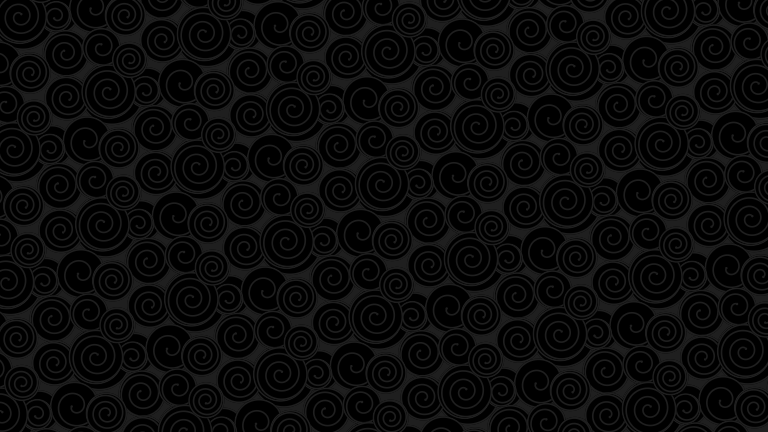
A Shadertoy shader for this pattern:

```glsl
// Dark repeat of overlapping curled discs, each outlined and filled with a spiral.

const vec3 GROUND = vec3(0.0);
const vec3 INK = vec3(0.121);
const float CANVAS_HEIGHT = 648.0;   // design units from bottom to top
const vec2 ORIGIN = vec2(384.0, 216.0);
const float HALF_LINE = 1.22;
const float CORE_RADIUS = 4.5;       // where each spiral ends
const float TIP_RADIUS = 1.8;
const float START_STEP = 0.37;       // change of spiral start per disc, in turns
const float TAU = 6.2831853;

// Steps of the slanted repeat, y pointing down
const mat2 LATTICE = mat2(143.0, -86.5, 133.5, 112.5);

// Discs from back to front: centre x, centre y, radius, spiral turns
const int DISC_COUNT = 10;
const vec4 DISCS[DISC_COUNT] = vec4[DISC_COUNT](
    vec4(194.0,  62.0, 47.0, 0.0),
    vec4(104.0, 141.0, 30.0, 0.0),
    vec4(258.0, 115.0, 34.0, 2.4),
    vec4(157.0, 134.0, 36.0, 1.6),
    vec4(127.0,  69.0, 33.0, 2.6),
    vec4( 35.0,  80.0, 28.0, 1.6),
    vec4(101.0, 146.0, 22.0, 1.6),
    vec4( 71.0,  32.0, 30.0, 2.7),
    vec4(189.0,  60.0, 40.0, 2.8),
    vec4( 78.0,  99.0, 26.0, 2.6)
);

// Antialiased coverage of a signed distance
float coverage(float dist, float pixel) {
    return clamp(0.5 - dist / pixel, 0.0, 1.0);
}

// Offset from the nearest repeat of a centre
vec2 nearestRepeat(vec2 offset) {
    return offset - LATTICE * round(inverse(LATTICE) * offset);
}

// Signed distance to a spiral stroke that winds inward from the rim
float spiralStroke(vec2 p, float rim, float turns, float start) {
    float r = length(p);
    float pitch = (rim - CORE_RADIUS) / turns;
    float phase = fract(atan(p.y, p.x) / TAU + start);

    // Pick the closest winding that exists at this angle
    float winding = round((rim - r) / pitch - phase);
    winding = clamp(winding, 0.0, floor(turns - phase));
    float gap = abs(r - rim + pitch * (phase + winding));
    float slope = pitch / (TAU * max(r, CORE_RADIUS));
    float stroke = gap / sqrt(1.0 + slope * slope) - HALF_LINE;

    // Rounded inner tip
    float tipAngle = (turns - start) * TAU;
    vec2 tip = CORE_RADIUS * vec2(cos(tipAngle), sin(tipAngle));
    return min(stroke, length(p - tip) - TIP_RADIUS);
}

void mainImage(out vec4 fragColor, in vec2 fragCoord) {
    float pixel = CANVAS_HEIGHT / iResolution.y;
    vec2 pos = vec2(fragCoord.x, iResolution.y - fragCoord.y) * pixel - ORIGIN;

    // Small gaps between discs stay filled with ink
    vec3 color = INK;

    for (int i = 0; i < DISC_COUNT; i++) {
        vec4 disc = DISCS[i];
        vec2 p = nearestRepeat(pos - disc.xy);
        float rimDist = length(p) - disc.z;
        float stroke = abs(rimDist) - HALF_LINE;
        if (disc.w > 0.0) {
            float start = fract(float(i) * START_STEP);
            stroke = min(stroke, spiralStroke(p, disc.z, disc.w, start));
        }
        vec3 face = mix(GROUND, INK, coverage(stroke, pixel));
        color = mix(color, face, coverage(rimDist - HALF_LINE, pixel));
    }

    fragColor = vec4(color, 1.0);
}
```
